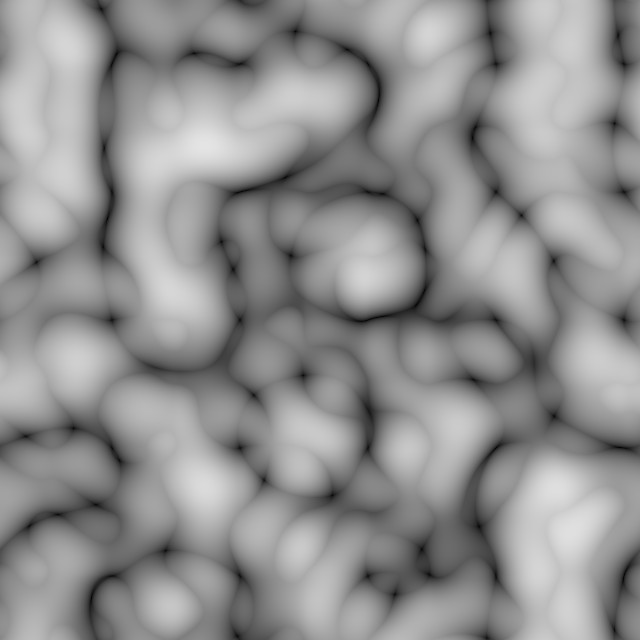
A three.js fragment shader for this texture:

```glsl
// Grey turbulence: soft bright blobs parted by dark, creased veins.
// Sums the absolute value of wrapping gradient noise over two octaves,
// then encodes the linear sum as sRGB. Every octave repeats on the unit tile.

varying vec2 vUv;

const float BASE_CELLS = 5.0;               // lattice cells across the tile
const int   OCTAVES    = 2;
const float GAIN       = 0.5;               // amplitude ratio between octaves
const float BRIGHTNESS = 1.07;              // scale of the linear sum
const vec2  LATTICE_SHIFT = vec2(0.125, 0.5); // in base cells
const float SEED       = 23.0;
const float GOLDEN_ANGLE = 2.399963;

// Whole-number permutation of 0..288, used as a sine-free hash
float permute(float x) {
  return mod((34.0 * x + 1.0) * x, 289.0);
}

// Wrap whole cells; the half step keeps rounding away from the seam
vec2 wrapCell(vec2 cell, float period) {
  return cell - period * floor((cell + 0.5) / period);
}

// Unit gradient at a wrapped lattice point
vec2 gradient(vec2 cell, float period, float seed) {
  vec2 wrapped = floor(wrapCell(cell, period) + 0.5);
  float pick = permute(permute(permute(wrapped.x + seed) + wrapped.y) + seed);
  float angle = GOLDEN_ANGLE * floor(pick + 0.5);
  return vec2(cos(angle), sin(angle));
}

// Periodic gradient noise, zero at every lattice point
float gradientNoise(vec2 p, float period, float seed) {
  vec2 cell = floor(p);
  vec2 f = p - cell;
  vec2 blend = f * f * (3.0 - 2.0 * f);
  vec2 right = vec2(1.0, 0.0);
  vec2 up = vec2(0.0, 1.0);
  float a = dot(gradient(cell, period, seed), f);
  float b = dot(gradient(cell + right, period, seed), f - right);
  float c = dot(gradient(cell + up, period, seed), f - up);
  float d = dot(gradient(cell + 1.0, period, seed), f - 1.0);
  return mix(mix(a, b, blend.x), mix(c, d, blend.x), blend.y);
}

// Folded octaves; each fold leaves a dark crease along its zero line
float turbulence(vec2 uv) {
  vec2 p = uv * BASE_CELLS + LATTICE_SHIFT;
  float period = BASE_CELLS;
  float amplitude = 1.0;
  float sum = 0.0;
  for (int i = 0; i < OCTAVES; i++) {
    float seed = SEED + 31.0 * float(i);
    sum += amplitude * abs(gradientNoise(p, period, seed));
    p *= 2.0;
    period *= 2.0;
    amplitude *= GAIN;
  }
  return sum;
}

// Linear light to sRGB
float encodeSrgb(float light) {
  float curve = 1.055 * pow(max(light, 0.0031308), 1.0 / 2.4) - 0.055;
  return mix(12.92 * light, curve, step(0.0031308, light));
}

void main() {
  float light = clamp(BRIGHTNESS * turbulence(vUv), 0.0, 1.0);
  gl_FragColor = vec4(vec3(encodeSrgb(light)), 1.0);
}
```
